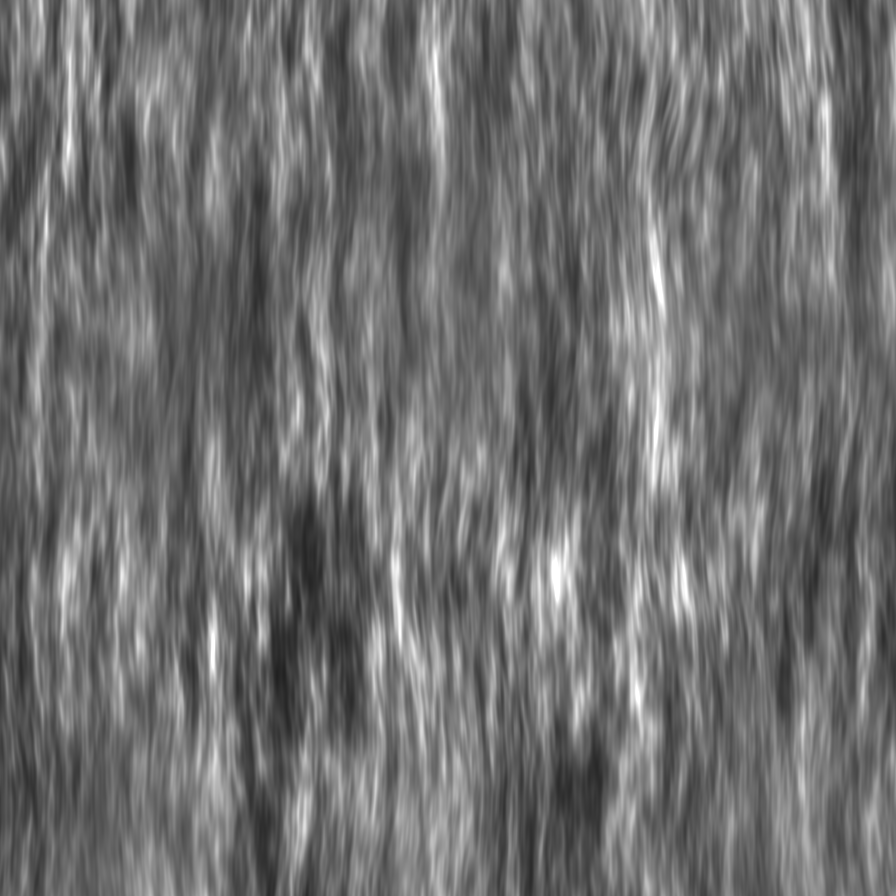
A Shadertoy shader for this texture:

```glsl
const float MEDIAN_GREY = 0.43;
const float CONTRAST = 0.84;
const float STRETCH = 0.13;   // vertical frequency relative to horizontal
const int OCTAVES = 6;

// Integer hash: one pseudo-random vector in [-1, 1] per lattice cell
vec2 hashGradient(vec2 cell, uint seed) {
    uvec2 v = uvec2(ivec2(cell)) + uvec2(seed * 747u, seed * 391u);
    v = v * 1664525u + 1013904223u;
    v.x += v.y * 1664525u;
    v.y += v.x * 1664525u;
    v ^= v >> 16u;
    v.x += v.y * 1664525u;
    v.y += v.x * 1664525u;
    v ^= v >> 16u;
    return vec2(v & 65535u) / 32767.5 - 1.0;
}

float cornerRamp(vec2 cell, vec2 local, vec2 corner, uint seed) {
    return dot(hashGradient(cell + corner, seed), local - corner);
}

// Gradient noise centred on zero
float gradientNoise(vec2 p, uint seed) {
    vec2 cell = floor(p);
    vec2 f = fract(p);
    vec2 w = f * f * f * (f * (f * 6.0 - 15.0) + 10.0);
    float low = mix(cornerRamp(cell, f, vec2(0, 0), seed),
                    cornerRamp(cell, f, vec2(1, 0), seed), w.x);
    float high = mix(cornerRamp(cell, f, vec2(0, 1), seed),
                     cornerRamp(cell, f, vec2(1, 1), seed), w.x);
    return mix(low, high, w.y);
}

// Octave strength peaks at the mid-width streaks
float octaveWeight(float octave) {
    float offset = octave - 2.4;
    return 0.4 + 0.6 * exp(-0.35 * offset * offset);
}

// Sum of vertically stretched noise, from broad bands to fine fibres
float fibres(vec2 p, float baseFrequency, float stretch) {
    float sum = 0.0;
    float frequency = baseFrequency;
    for (int i = 0; i < OCTAVES; i++) {
        vec2 shift = vec2(0.37, 0.61) * float(i);
        vec2 q = p * frequency * vec2(1.0, stretch) + shift;
        sum += octaveWeight(float(i)) * gradientNoise(q, uint(i + 1));
        frequency *= 2.0;
    }
    return sum;
}

void mainImage(out vec4 fragColor, in vec2 fragCoord) {
    vec2 uv = fragCoord / iResolution.y;

    // Gentle sideways waver of the streaks
    vec2 bent = uv;
    bent.x += 0.018 * gradientNoise(uv * vec2(6.0, 4.0), 21u);

    // Some regions are calmer than others
    float liveliness = 1.0 + 1.2 * gradientNoise(uv * vec2(4.0, 2.0), 34u);

    // Exponential tone curve: soft dark floor, bright narrow peaks
    float grain = fibres(bent, 7.0, STRETCH) * liveliness;
    float grey = MEDIAN_GREY * exp(CONTRAST * grain);
    fragColor = vec4(vec3(min(grey, 1.0)), 1.0);
}
```
